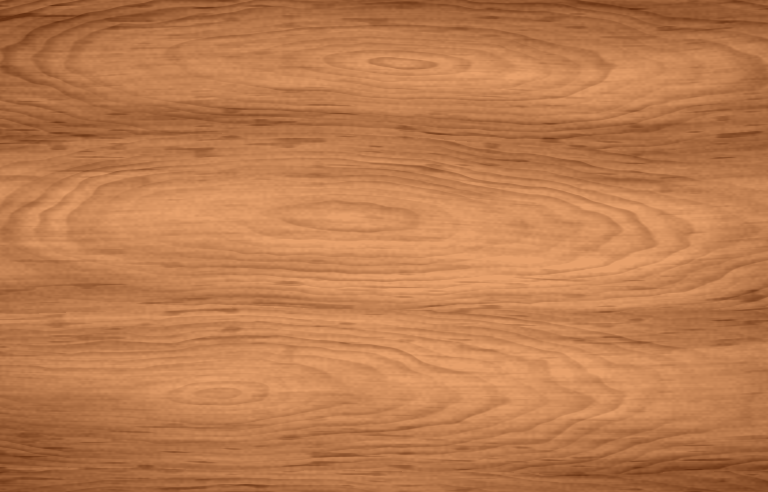
A Shadertoy shader for this texture:

```glsl
// Warm brown wood veneer with horizontal grain: three cathedral figures of nested
// arches, cut from wavy growth cones, between dense dark streaks.
// Stretched value noise adds fibres, pores and tone; a vignette darkens the rim.

const vec3  DARK_WOOD  = vec3(0.56, 0.33, 0.18);
const vec3  LIGHT_WOOD = vec3(0.86, 0.59, 0.39);
const float BASE_TONE  = 0.57;   // 0 = dark wood, 1 = light wood
const float FIGURE_PITCH  = 0.33;  // height of one cathedral figure
const float FIGURE_OFFSET = 0.05;
const float CONE_SLOPE    = 0.17;  // smaller values lengthen the arches
const float RING_COUNT    = 72.0;  // growth rings per canvas height
const float RING_DEPTH    = 0.42;
const float STREAK_DEPTH  = 0.75;
const float FIBRE_DEPTH   = 0.38;
const float PORE_DEPTH    = 0.40;
const float SPECKLE_DEPTH = 0.16;
const float CLOUD_DEPTH   = 0.50;
const float FIGURE_GLOW   = 0.20;
const float VIGNETTE      = 1.25;

float hash(vec2 p) {
    vec3 q = fract(vec3(p.xyx) * 0.1031);
    q += dot(q, q.yzx + 33.33);
    return fract((q.x + q.y) * q.z);
}

// Value noise centred on zero, from -0.5 to 0.5
float noise(vec2 p) {
    vec2 cell = floor(p);
    vec2 f = fract(p);
    f = f * f * (3.0 - 2.0 * f);
    float low  = mix(hash(cell), hash(cell + vec2(1, 0)), f.x);
    float high = mix(hash(cell + vec2(0, 1)), hash(cell + vec2(1, 1)), f.x);
    return mix(low, high, f.y) - 0.5;
}

float fbm(vec2 p) {
    float sum = 0.0;
    float amplitude = 0.6;
    for (int i = 0; i < 3; i++) {
        sum += amplitude * noise(p);
        p = p * vec2(1.9, 2.1) + 17.0;
        amplitude *= 0.5;
    }
    return sum;
}

// Dark late wood: slow rise, quick fall, with uneven strength per ring
float ringLines(float ring, vec2 p) {
    float phase = fract(ring);
    float line = smoothstep(0.25, 0.82, phase) * (1.0 - smoothstep(0.82, 1.0, phase));
    float strength = 0.25 + 0.75 * hash(vec2(floor(ring), 5.0));
    float patches = smoothstep(-0.35, 0.3, noise(p * vec2(4.0, 14.0) + 61.0));
    return line * strength * (0.3 + 0.7 * patches);
}

void mainImage(out vec4 fragColor, in vec2 fragCoord) {
    vec2 uv = fragCoord / iResolution.xy;
    vec2 p = fragCoord / iResolution.y;

    // Gentle drift of the grain
    vec2 grain = p;
    grain.y += 0.045 * noise(p * vec2(1.6, 3.0) + 3.0);
    grain.y += 0.008 * noise(p * vec2(6.0, 14.0) + 9.0);

    // Cathedral figures: contours of a cone around each figure's axis
    float row = (grain.y - FIGURE_OFFSET) / FIGURE_PITCH;
    float figure = floor(row);
    float across = (fract(row) - 0.5) * FIGURE_PITCH;
    float edge = smoothstep(0.03, 0.14, abs(across));
    float axisStart = mix(0.3, 0.9, hash(vec2(figure + 7.0, 2.0)));
    float depth = CONE_SLOPE * (p.x - axisStart);
    depth += 0.05 * noise(vec2(p.x * 3.0, figure * 5.0 + p.y * 4.0));
    float radius = length(vec2(across, depth));
    radius += 0.012 * noise(p * vec2(9.0, 22.0) + 31.0);
    radius += 0.004 * noise(p * vec2(28.0, 60.0) + 43.0);
    float ring = radius * RING_COUNT + figure * 40.0 + 100.0;
    float rings = ringLines(ring, p);

    // Streaks bend with the rings; fibres and pores run along the board
    float bent = noise(vec2(p.x * 1.5 + figure * 9.0, ring * 0.65));
    float straight = fbm(grain * vec2(1.4, 48.0) + 13.0);
    float streaks = mix(0.45 * bent, 0.35 * bent + 0.85 * straight, edge);
    float fibres = fbm(grain * vec2(5.0, 120.0) + 71.0);
    float pores = smoothstep(0.20, 0.46, noise(grain * vec2(17.0, 165.0) + 29.0));
    float speckle = noise(p * vec2(130.0, 210.0));

    // Broad tone
    float clouds = noise(grain * vec2(0.9, 7.0) + 21.0)
                 + 0.5 * noise(grain * vec2(2.5, 17.0) + 47.0);
    vec2 fromCentre = (uv - vec2(0.47, 0.47)) * 2.0;
    float rim = dot(fromCentre, fromCentre) * 0.25 - 0.167;

    float tone = BASE_TONE
               + CLOUD_DEPTH * clouds
               + STREAK_DEPTH * streaks
               + FIBRE_DEPTH * fibres
               + SPECKLE_DEPTH * speckle
               + FIGURE_GLOW * (1.0 - edge)
               - RING_DEPTH * rings
               - PORE_DEPTH * pores * mix(0.35, 1.0, edge)
               - VIGNETTE * rim;

    tone = clamp(tone, -0.5, 1.15);
    fragColor = vec4(mix(DARK_WOOD, LIGHT_WOOD, tone), 1.0);
}
```
